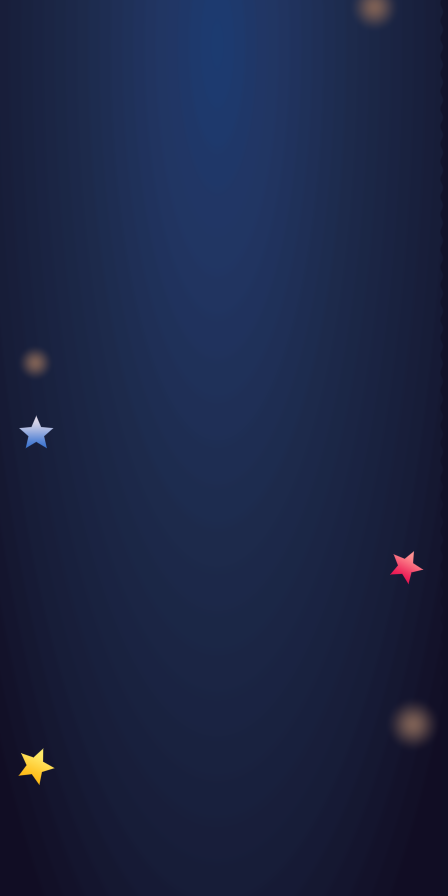
Reproduce this background procedurally as a WebGL 2 fragment shader.

```glsl
#version 300 es
precision highp float;
// Night-blue backdrop: an elliptical gradient in faint bands, lit from the top,
// with three soft warm glows and three small five-pointed stars.
// Units: the canvas is 1 wide and 2 tall, origin at the lower left.

uniform vec2 u_resolution;
out vec4 fragColor;

// Signed distance to a five-pointed star, one tip up, outer radius r.
float starDistance(vec2 p, float r, float innerRatio) {
    const float sector = 6.2831853 / 5.0;
    float angle = mod(atan(p.x, p.y) + 0.5 * sector, sector) - 0.5 * sector;
    vec2 q = length(p) * vec2(abs(sin(angle)), cos(angle));
    vec2 tip = vec2(0.0, r);
    vec2 notch = r * innerRatio * vec2(sin(0.5 * sector), cos(0.5 * sector));
    vec2 edge = notch - tip;
    vec2 d = q - tip;
    float along = clamp(dot(d, edge) / dot(edge, edge), 0.0, 1.0);
    return length(d - edge * along) * sign(d.y * edge.x - d.x * edge.y);
}

mat2 rotation(float a) {
    return mat2(cos(a), sin(a), -sin(a), cos(a));
}

// Steps of equal width joined by soft edges.
float softBands(float x, float count) {
    float s = x * count;
    return (floor(s) + smoothstep(0.3, 0.7, fract(s))) / count;
}

vec3 nightGradient(vec2 p) {
    float r = softBands(length((p - vec2(0.485, 1.9)) / vec2(0.5, 1.87)), 20.0);
    vec3 c = mix(vec3(0.11, 0.23, 0.44), vec3(0.13, 0.21, 0.39), smoothstep(0.0, 0.25, r));
    c = mix(c, vec3(0.113, 0.165, 0.295), clamp((r - 0.25) / 0.35, 0.0, 1.0));
    c = mix(c, vec3(0.09, 0.113, 0.22), clamp((r - 0.6) / 0.4, 0.0, 1.0));
    return mix(c, vec3(0.067, 0.052, 0.14), clamp((r - 1.0) / 0.3, 0.0, 1.0));
}

void main() {
    vec2 p = gl_FragCoord.xy / u_resolution.x;
    float pixel = 1.0 / u_resolution.x;
    vec3 color = nightGradient(p);

    // Thin dark scalloped strip on the right edge
    float scallop = 0.986 + 0.003 * sin(p.y * 160.0);
    color = mix(color, vec3(0.06, 0.055, 0.14), 0.6 * smoothstep(-pixel, pixel, p.x - scallop));

    // Warm glows: centre and radius
    vec3 glows[3] = vec3[3](
        vec3(0.836, 1.984, 0.058), vec3(0.079, 1.190, 0.042), vec3(0.922, 0.383, 0.064));
    for (int i = 0; i < 3; i++) {
        float fade = 1.0 - smoothstep(0.0, 1.0, length(p - glows[i].xy) / glows[i].z);
        color = mix(color, vec3(0.48, 0.37, 0.33), fade);
    }

    // Stars: centre, radius and clockwise turn, each shaded from top to bottom
    vec4 stars[3] = vec4[3](
        vec4(0.081, 1.032, 0.040, 0.0), vec4(0.906, 0.735, 0.039, 0.48),
        vec4(0.079, 0.290, 0.043, 0.42));
    vec3 topColors[3] = vec3[3](
        vec3(0.86, 0.84, 0.91), vec3(1.0, 0.57, 0.57), vec3(1.0, 0.92, 0.42));
    vec3 bottomColors[3] = vec3[3](
        vec3(0.24, 0.46, 0.82), vec3(0.92, 0.08, 0.32), vec3(1.0, 0.73, 0.08));
    for (int i = 0; i < 3; i++) {
        vec2 q = rotation(stars[i].w) * (p - stars[i].xy);
        float d = starDistance(q, stars[i].z, 0.46);
        float shade = smoothstep(-0.9, 0.9, q.y / stars[i].z);
        vec3 fill = mix(bottomColors[i], topColors[i], shade);
        color = mix(color, fill, 1.0 - smoothstep(-0.7 * pixel, 0.7 * pixel, d));
    }

    fragColor = vec4(color, 1.0);
}
```
